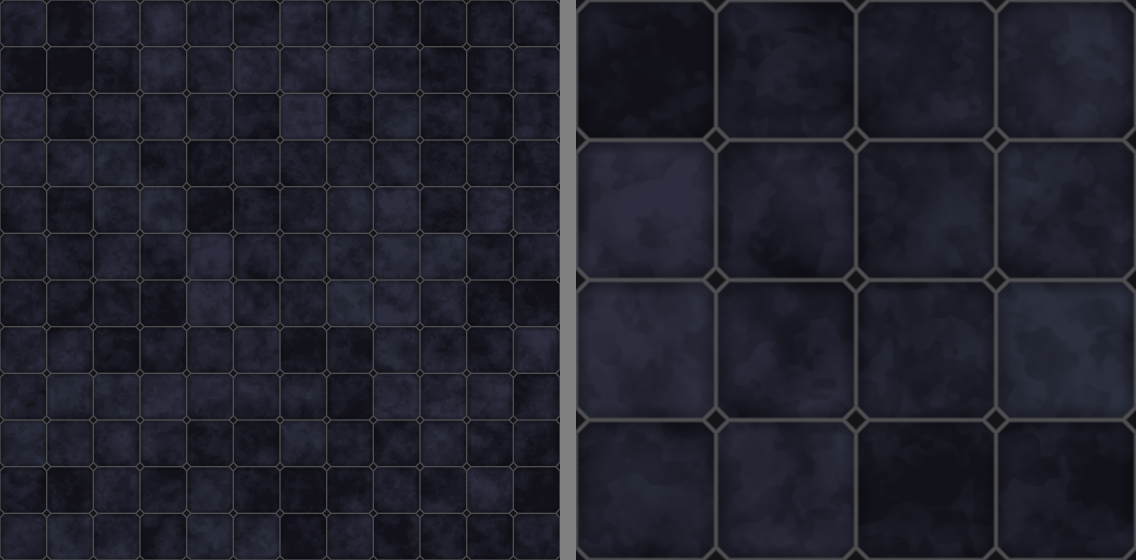
Left, the full canvas; right, a detail of the centre.
This texture is drawn by a WebGL 2 fragment shader. Its source:

```glsl
#version 300 es
precision highp float;

uniform vec2 u_resolution;
out vec4 fragColor;

#define TILES 12.0          // repeats across and down
#define DIAMOND 0.091       // half diagonal of the corner inset, in tiles
#define GROUT_WIDTH 0.029   // in tiles
#define CLOUD_SCALE 1.7     // broad clouds per tile
#define FLAKE_SCALE 7.0     // small crisp blotches per tile
#define CLOUD 1.75          // contrast of the clouds
#define FLAKE 0.24          // contrast of the blotches
#define TILE_VARIATION 0.72 // brightness change from tile to tile
#define DARK_GLAZE vec3(0.078, 0.078, 0.114)
#define LIGHT_GLAZE vec3(0.164, 0.172, 0.234)
#define INSET_COLOR vec3(0.075, 0.075, 0.095)
#define GROUT_COLOR vec3(0.305, 0.305, 0.315)

float hash(vec2 p) {
    return fract(sin(dot(p, vec2(127.1, 311.7))) * 43758.5453);
}

float valueNoise(vec2 p) {
    vec2 cell = floor(p);
    vec2 f = fract(p);
    f = f * f * (3.0 - 2.0 * f);
    float low = mix(hash(cell), hash(cell + vec2(1, 0)), f.x);
    float high = mix(hash(cell + vec2(0, 1)), hash(cell + vec2(1, 1)), f.x);
    return mix(low, high, f.y);
}

float fbm(vec2 p) {
    float sum = 0.0;
    float total = 0.0;
    float amplitude = 0.5;
    for (int i = 0; i < 5; i++) {
        sum += amplitude * valueNoise(p);
        total += amplitude;
        p = mat2(1.6, 1.2, -1.2, 1.6) * p + 7.3;
        amplitude *= 0.58;
    }
    return sum / total;
}

// Clouds and crisp flakes, seeded by the wrapped tile index
vec3 glaze(vec2 local, vec2 id) {
    vec2 seed = 19.0 * id + 5.0;
    float cloud = fbm(local * CLOUD_SCALE + seed) - 0.5;

    vec2 p = local * FLAKE_SCALE + seed;
    p += 1.2 * vec2(valueNoise(p * 1.7 + 3.1), valueNoise(p * 1.7 + 8.7));
    float flake = smoothstep(0.38, 0.62, valueNoise(p)) - 0.5;

    float tone = 0.45 + CLOUD * cloud + FLAKE * flake;
    tone += TILE_VARIATION * (hash(id + 0.37) - 0.5);
    vec3 color = mix(DARK_GLAZE, LIGHT_GLAZE, clamp(tone, -0.1, 1.1));
    float tint = hash(id + 4.71) - 0.5;
    return color * (1.0 + tint * vec3(0.03, -0.02, 0.02));
}

void main() {
    vec2 grid = gl_FragCoord.xy / u_resolution * TILES;
    vec2 local = fract(grid);
    vec2 id = mod(floor(grid), TILES);
    float pixel = TILES / min(u_resolution.x, u_resolution.y);

    // Distances to the straight joints and the diamond outline
    vec2 toEdge = 0.5 - abs(local - 0.5);
    float diamond = (toEdge.x + toEdge.y - DIAMOND) * 0.70711;
    float joint = min(toEdge.x, toEdge.y);
    float groutDistance = diamond < 0.0 ? -diamond : min(joint, diamond);

    // Tile face, darker toward its rim, with the corner inset
    float shade = mix(0.74, 1.0, smoothstep(0.0, 0.13, groutDistance));
    vec3 color = glaze(local, id) * shade;
    float inset = clamp(0.5 - diamond / pixel, 0.0, 1.0);
    color = mix(color, INSET_COLOR, inset);

    // Grout with soft edges, never sharper than a pixel
    float blur = max(pixel, 0.016);
    float grout = clamp((0.5 * GROUT_WIDTH - groutDistance) / blur + 0.5, 0.0, 1.0);
    color = mix(color, GROUT_COLOR, grout);

    fragColor = vec4(color, 1.0);
}
```
